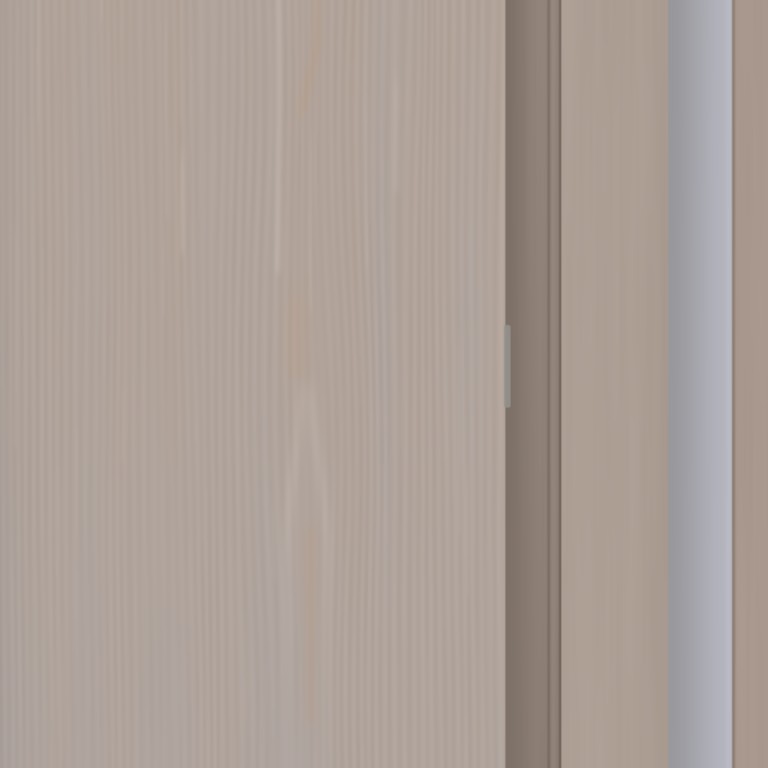
Write a WebGL 2 fragment shader that draws this texture.

```glsl
#version 300 es
precision highp float;
// A pale wooden door panel beside a shadowed groove, a jamb and a cool metal strip.
// Vertical bands are blended by smooth edges; the grain is stretched value noise
// over warped stripes, with a tall arch figure and scattered pale flecks.

#define PANEL_EDGE 0.658
#define JAMB_EDGE 0.731
#define STRIP_EDGE 0.870
#define STRIP_END 0.953
#define GRAIN_LINES 88.0
#define GRAIN_DEPTH 0.011
#define WARP 0.008
#define FLECKS 14

uniform vec2 u_resolution;
out vec4 fragColor;

const vec3 PANEL = vec3(0.690, 0.640, 0.608);
const vec3 JAMB = vec3(0.680, 0.622, 0.583);
const vec3 GROOVE_DARK = vec3(0.490, 0.440, 0.402);
const vec3 GROOVE_LIGHT = vec3(0.560, 0.503, 0.466);
const vec3 STRIP_SHADE = vec3(0.595, 0.592, 0.608);
const vec3 STRIP_LIGHT = vec3(0.700, 0.704, 0.742);
const vec3 TAN = vec3(0.012, -0.010, -0.032);
const vec3 PALE = vec3(0.026, 0.028, 0.030);

float hash(vec2 p) {
    return fract(sin(dot(p, vec2(127.1, 311.7))) * 43758.5453);
}

float noise(vec2 p) {
    vec2 i = floor(p), f = fract(p);
    f = f * f * (3.0 - 2.0 * f);
    return mix(mix(hash(i), hash(i + vec2(1, 0)), f.x),
               mix(hash(i + vec2(0, 1)), hash(i + vec2(1, 1)), f.x), f.y);
}

float edge(float at, float x) {
    float w = 0.0016;
    return smoothstep(at - w, at + w, x);
}

// Soft vertical line of half width w
float line(float x, float at, float w) {
    float d = (x - at) / w;
    return exp(-d * d);
}

// Upright streak between y0 and y1 with tapered ends
float streak(vec2 p, float x, float w, float y0, float y1) {
    float ends = smoothstep(y0, y0 + 0.02, p.y) * (1.0 - smoothstep(y1 - 0.05, y1, p.y));
    return line(p.x, x, w) * ends;
}

vec3 panelWood(vec2 p) {
    // Stripes wander slowly and bulge around the central figure
    float bend = (noise(vec2(p.x * 7.0, p.y * 3.0)) - 0.5) * WARP;
    bend += 0.010 * line(p.x, 0.40, 0.07) * sin(p.y * 8.0 + 1.0) * (p.x - 0.40) / 0.07;
    float x = p.x + bend;
    float phase = x * GRAIN_LINES + 1.6 * noise(vec2(x * 24.0, p.y * 0.8));
    float strength = 0.35 + 0.9 * noise(vec2(x * 18.0, p.y * 2.0 + 5.0));
    strength *= 1.0 - 0.6 * line(p.x, 0.405, 0.03);
    float rings = sin(6.2832 * phase) * strength;
    float fibre = noise(vec2(x * 260.0, p.y * 9.0)) - 0.5;
    float broad = noise(vec2(x * 26.0, p.y * 1.6)) - 0.5;

    vec3 c = PANEL + vec3(0.9, 1.0, 1.15) * GRAIN_DEPTH * (rings + 0.9 * fibre);
    c += TAN * broad * 0.7;
    c += vec3(0.004, -0.001, -0.007) * (p.y - 0.5);

    // Scattered thin flecks
    float pale = 0.0;
    for (int i = 0; i < FLECKS; i++) {
        float k = float(i);
        float fx = 0.64 * hash(vec2(k, 2.0));
        float fy = hash(vec2(k, 7.0));
        float len = 0.10 + 0.22 * hash(vec2(k, 11.0));
        pale += 0.45 * streak(vec2(x, p.y), fx, 0.0022, fy, fy + len);
    }
    // Long bright flecks on the upper half
    pale += 1.1 * streak(p, 0.362, 0.0055, 0.635, 1.08);
    pale += 0.9 * streak(p, 0.237, 0.0035, 0.66, 0.82);
    pale += 0.7 * streak(p, 0.516, 0.0045, 0.74, 0.92);

    // Arch: two legs spreading downward from a peak, tan heart between them
    float drop = max(0.52 - p.y, 0.0);
    float spread = 0.004 + 0.024 * smoothstep(0.0, 0.28, drop);
    float legs = line(abs(x - 0.398), spread, 0.007);
    pale += 0.9 * legs * smoothstep(0.0, 0.05, drop) * (1.0 - 0.6 * smoothstep(0.2, 0.5, drop));
    float heart = streak(vec2(x, p.y), 0.402, 0.008, 0.05, 0.34);
    heart += streak(p, 0.392 + 0.020 * smoothstep(0.84, 0.95, p.y), 0.007, 0.84, 1.03);
    heart += 0.7 * streak(p, 0.385, 0.016, 0.50, 0.64);
    c += PALE * min(pale, 1.3) + TAN * heart * 0.9;

    // Shading at the outer left and a faint light lip at the right
    c -= 0.022 * exp(-p.x * 45.0);
    return c + 0.018 * line(p.x, PANEL_EDGE - 0.004, 0.004);
}

vec3 groove(vec2 p) {
    float t = (p.x - PANEL_EDGE) / (JAMB_EDGE - PANEL_EDGE);
    vec3 c = mix(GROOVE_DARK, GROOVE_LIGHT, smoothstep(0.0, 0.65, t));
    c += 0.022 * (p.y - 0.4) * smoothstep(0.1, 0.6, t);
    c += 0.008 * (noise(vec2(p.x * 300.0, p.y * 4.0)) - 0.5);
    c -= 0.075 * line(p.x, 0.7145, 0.0022);
    c += 0.018 * line(p.x, 0.7205, 0.0030);
    return c - 0.11 * line(p.x, 0.7295, 0.0022);
}

vec3 plainWood(vec2 p) {
    float fibre = noise(vec2(p.x * 230.0, p.y * 5.0)) + noise(vec2(p.x * 90.0, p.y * 2.0)) - 1.0;
    return JAMB + GRAIN_DEPTH * fibre;
}

vec3 strip(vec2 p) {
    float t = (p.x - STRIP_EDGE) / (STRIP_END - STRIP_EDGE);
    vec3 c = mix(STRIP_SHADE, STRIP_LIGHT, smoothstep(-0.05, 0.95, t));
    return c + vec3(0.006, 0.004, 0.010) * (0.5 - p.y) + 0.025 * line(t, 0.95, 0.05);
}

void main() {
    vec2 p = gl_FragCoord.xy / u_resolution;

    // Bands from left to right
    vec3 c = mix(panelWood(p), groove(p), edge(PANEL_EDGE, p.x));
    vec3 jamb = plainWood(p) - 0.018 * smoothstep(0.82, STRIP_EDGE, p.x);
    c = mix(c, jamb, edge(JAMB_EDGE, p.x));
    c = mix(c, strip(p), edge(STRIP_EDGE, p.x));
    vec3 outer = plainWood(p) - vec3(0.020, 0.026, 0.030);
    outer -= 0.10 * line(p.x, STRIP_END + 0.002, 0.0025);
    c = mix(c, outer, edge(STRIP_END, p.x));

    // Small latch plate on the panel edge
    vec2 q = abs(p - vec2(0.6605, 0.523)) - vec2(0.0015, 0.051);
    float plate = length(max(q, 0.0)) - 0.0025;
    c = mix(c, vec3(0.585, 0.575, 0.560), 0.85 * (1.0 - smoothstep(-0.001, 0.0015, plate)));

    fragColor = vec4(c, 1.0);
}
```
